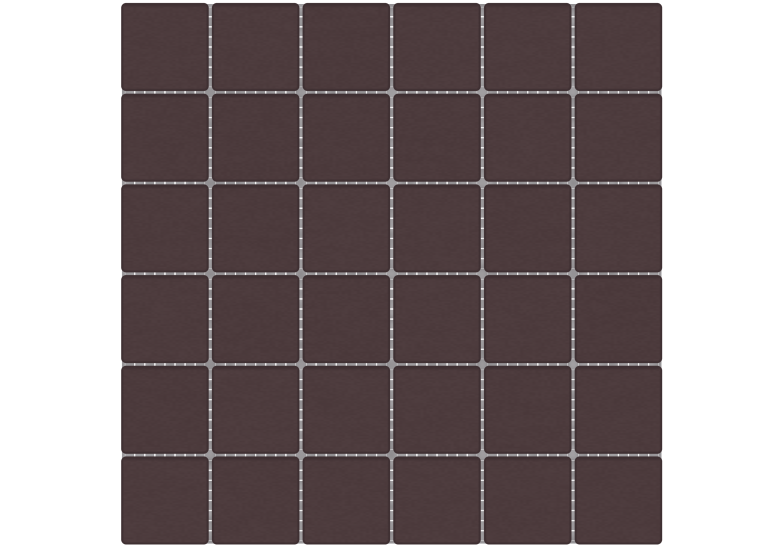
Give the GLSL for this pattern, as a Shadertoy shader.

```glsl
// A sheet of six by six rounded dark brown mosaic tiles on a white ground.
// Each cell is a rounded-box distance; the narrow seams show a grey backing
// mesh crossed by short white threads. Value noise gives the matte grain.

float hash(vec2 p) {
    vec3 h = fract(vec3(p.xyx) * 0.1031);
    h += dot(h, h.yzx + 33.33);
    return fract((h.x + h.y) * h.z);
}

float noise(vec2 p) {
    vec2 i = floor(p), f = fract(p);
    f = f * f * (3.0 - 2.0 * f);
    return mix(mix(hash(i), hash(i + vec2(1, 0)), f.x),
               mix(hash(i + vec2(0, 1)), hash(i + vec2(1, 1)), f.x), f.y);
}

float roundedBox(vec2 p, vec2 halfSize, float radius) {
    vec2 d = abs(p) - halfSize + radius;
    return length(max(d, 0.0)) + min(max(d.x, d.y), 0.0) - radius;
}

// Matte glaze: fine level grain, darker rim and upper edge
vec3 tileColor(vec2 p, vec2 q, vec2 id, float d) {
    vec3 color = vec3(0.300, 0.231, 0.238);
    color += 0.018 * (noise(p * vec2(30.0, 60.0)) - 0.5);
    color += 0.006 * (noise(p * vec2(4.0, 11.0) + 40.0) - 0.5);
    color += 0.006 * (hash(id + 7.0) - 0.5);
    float rim = 0.85 * smoothstep(-0.035, -0.010, d);
    float topShade = 0.8 * smoothstep(0.425, 0.470, q.y);
    return mix(color, vec3(0.235, 0.178, 0.188), max(rim, topShade));
}

// Grey backing with evenly spaced white threads along each seam
vec3 meshColor(vec2 p, vec2 q, float px) {
    float along = abs(q.x) > abs(q.y) ? q.y : q.x;
    float tick = abs(fract(along * 9.0 + 0.5) - 0.5);
    float thread = 1.0 - smoothstep(0.07 - 4.5 * px, 0.07 + 4.5 * px, tick);
    thread *= 1.0 - smoothstep(0.43, 0.45, abs(along));
    vec3 grey = vec3(0.60, 0.59, 0.60) + 0.08 * (noise(p * 14.0) - 0.5);
    return mix(grey, vec3(0.95), thread);
}

void mainImage(out vec4 fragColor, in vec2 fragCoord) {
    // One unit is one tile pitch; the sheet spans 0 to 6 on both axes
    float pitch = 0.1655;
    float px = 1.0 / (iResolution.y * pitch);
    vec2 center = vec2(0.51 * iResolution.x / iResolution.y, 0.5005);
    vec2 p = (fragCoord / iResolution.y - center) / pitch + 3.0;
    vec2 id = clamp(floor(p), 0.0, 5.0);
    vec2 q = p - id - 0.5;

    // White ground, then mesh, then tile
    vec3 color = vec3(1.0);
    float sheet = roundedBox(p - 3.0, vec2(2.975), 0.06);
    color = mix(color, meshColor(p, q, px), 1.0 - smoothstep(-0.5 * px, 0.5 * px, sheet));

    float d = roundedBox(q, vec2(0.4825, 0.4855), 0.055);
    float tile = 1.0 - smoothstep(-0.7 * px, 0.7 * px, d);
    color = mix(color, tileColor(p, q, id, d), tile);

    fragColor = vec4(color, 1.0);
}
```
